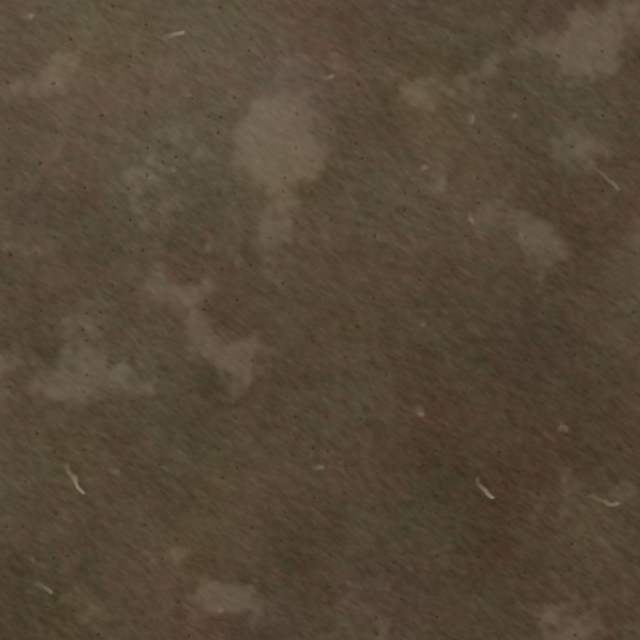
A Shadertoy shader for this texture:

```glsl
const vec3 EARTH = vec3(0.312, 0.262, 0.198);
const vec3 PALE_DUST = vec3(0.60, 0.55, 0.47);
const vec3 DARK_PIT = vec3(0.20, 0.16, 0.10);
const float GRAIN_ANGLE = -0.6;

vec3 hash3(vec2 p, float seed) {
    vec3 q = fract((p.xyx + seed * 17.3) * vec3(0.1031, 0.1030, 0.0973));
    q += dot(q, q.yxz + 33.33);
    return fract((q.xxy + q.yzz) * q.zyx);
}

vec2 rotate(vec2 p, float angle) {
    float c = cos(angle), s = sin(angle);
    return vec2(c * p.x + s * p.y, c * p.y - s * p.x);
}

// Cellular noise: one soft light or dark blob per cell, about -1 to 1
float blobNoise(vec2 p, float seed) {
    vec2 cell = floor(p);
    float sum = 0.0;
    for (int y = -1; y <= 1; y++) {
        for (int x = -1; x <= 1; x++) {
            vec2 id = cell + vec2(x, y);
            vec3 rnd = hash3(id, seed);
            vec2 d = p - id - rnd.xy;
            float falloff = max(0.0, 1.0 - dot(d, d));
            sum += (rnd.z * 2.0 - 1.0) * falloff * falloff;
        }
    }
    return sum;
}

float layeredBlobs(vec2 p, float seed) {
    float sum = 0.0, weight = 1.0;
    for (int i = 0; i < 4; i++) {
        sum += weight * blobNoise(p, seed + float(i));
        p = rotate(p * 2.1, 0.7) + 5.3;
        weight *= 0.6;
    }
    return sum;
}

// Scattered strokes; each stays inside its own cell and fades along its length
float strokes(vec2 p, float density, float halfLength, float width, float seed) {
    vec2 id = floor(p);
    vec3 place = hash3(id, seed);
    vec3 kind = hash3(id, seed + 9.0);
    vec2 d = p - id - mix(vec2(0.3), vec2(0.7), place.xy);
    d = rotate(d, GRAIN_ANGLE + (kind.x - 0.5) * 2.0);
    float reach = halfLength * mix(0.4, 1.0, kind.y);
    float gap = length(vec2(max(abs(d.x) - reach, 0.0), d.y));
    float taper = mix(0.35, 1.0, smoothstep(-reach, reach, d.x));
    float body = 1.0 - smoothstep(width * 0.2, width, gap);
    return body * taper * step(place.z, density) * mix(0.4, 1.0, kind.z);
}

void mainImage(out vec4 fragColor, in vec2 fragCoord) {
    vec2 uv = fragCoord / iResolution.y;
    vec2 grainUv = rotate(uv, GRAIN_ANGLE);
    vec2 ragged = uv + 0.004 * vec2(blobNoise(uv * 70.0, 31.0), blobNoise(uv * 70.0, 32.0));

    // Broad clouds, brightest toward the upper left
    float clouds = 0.023 * layeredBlobs(uv * 4.0, 1.0);
    float glow = 0.06 * exp(-7.0 * dot(uv - vec2(0.25, 0.95), uv - vec2(0.25, 0.95)));

    // Fine slanted fibres
    float grain = 0.016 * blobNoise(grainUv * vec2(45.0, 105.0), 11.0);
    grain += 0.020 * blobNoise(grainUv * vec2(95.0, 210.0), 12.0);
    grain += 0.010 * blobNoise(grainUv * vec2(190.0, 300.0), 13.0);

    vec3 color = EARTH + vec3(1.0, 0.98, 0.95) * (clouds + glow + grain);

    // Faint red, green and yellow casts
    float redGreen = 0.008 * blobNoise(uv * 9.0, 21.0) + 0.009 * blobNoise(grainUv * vec2(40.0, 80.0), 22.0);
    float yellow = 0.010 * blobNoise(uv * 8.0, 23.0);
    color += vec3(redGreen, -0.6 * redGreen, -yellow);

    // Chalky smudges
    float smudge = smoothstep(0.45, 1.3, layeredBlobs(uv * 9.0 + 3.0, 41.0));
    color = mix(color, PALE_DUST, 0.28 * smudge);

    // Dark pits, pale specks and a few scratches
    float pits = strokes(uv * 42.0, 0.16, 0.10, 0.16, 51.0);
    float specks = strokes(ragged * 13.0, 0.10, 0.05, 0.11, 52.0);
    float scratches = strokes(ragged * 6.0, 0.17, 0.18, 0.035, 53.0);
    color = mix(color, DARK_PIT, 0.6 * pits);
    color = mix(color, PALE_DUST, 0.5 * specks);
    color = mix(color, PALE_DUST, 0.85 * scratches);

    fragColor = vec4(clamp(color, 0.0, 1.0), 1.0);
}
```
